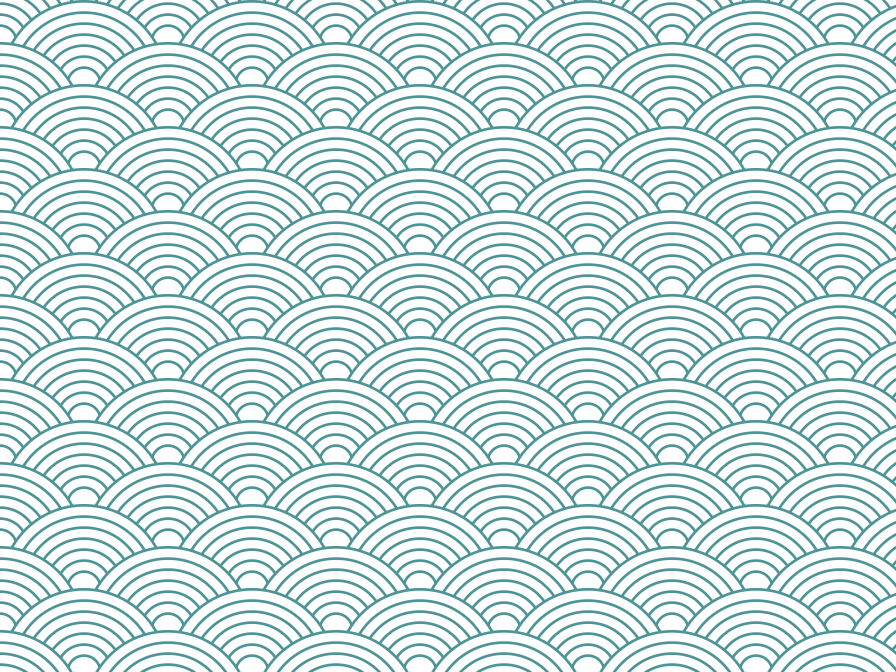
Write a Shadertoy shader that draws this pattern.

```glsl
// Overlapping wave scales: staggered rows of white discs with teal concentric rings.
// Rows are painted from the back (upper) to the front (lower), so that each
// row hides the lower part of the discs behind it. One unit is one row height.

const float ROWS = 16.0;        // rows in the canvas height
const float PERIOD = 4.0;       // distance between discs in a row
const float RADIUS = 2.0;       // disc radius
const float LINE_WIDTH = 0.064;
const float INNER_RING = 0.39;  // radius of the smallest ring
const float RING_STEP = 0.262;
const float LAST_RING = 5.0;    // index of the ring next to the rim

const vec3 PAPER = vec3(1.0);
const vec3 TEAL = vec3(0.30, 0.58, 0.59);

// Antialiased fill of a signed distance, negative inside
float fill(float dist, float pixel) {
    return clamp(0.5 - dist / pixel, 0.0, 1.0);
}

// Vector from the nearest disc centre in the given row
vec2 fromCentre(vec2 p, float row) {
    float shift = mod(row + 1.0, 2.0) * 0.5 * PERIOD;
    float x = mod(p.x - shift + 0.5 * PERIOD, PERIOD) - 0.5 * PERIOD;
    return vec2(x, p.y - row);
}

// Ink coverage of the evenly spaced rings and the rim
float ringInk(float r, float pixel) {
    float index = clamp(round((r - INNER_RING) / RING_STEP), 0.0, LAST_RING);
    float ringDist = abs(r - INNER_RING - index * RING_STEP);
    float rings = fill(ringDist - 0.5 * LINE_WIDTH, pixel);
    float rim = fill(RADIUS - LINE_WIDTH - r, pixel);
    return max(rings, rim);
}

// Lay one row of discs over the colour behind it
vec3 paintRow(vec3 behind, vec2 p, float row, float pixel) {
    float r = length(fromCentre(p, row));
    vec3 disc = mix(PAPER, TEAL, ringInk(r, pixel));
    return mix(behind, disc, fill(r - RADIUS, pixel));
}

void mainImage(out vec4 fragColor, in vec2 fragCoord) {
    float pixel = ROWS / iResolution.y;
    vec2 p = fragCoord * pixel;
    vec3 colour = PAPER;

    // Only the four nearest rows can show at a point
    for (int i = 1; i >= -2; i--) {
        colour = paintRow(colour, p, floor(p.y) + float(i), pixel);
    }

    fragColor = vec4(colour, 1.0);
}
```
